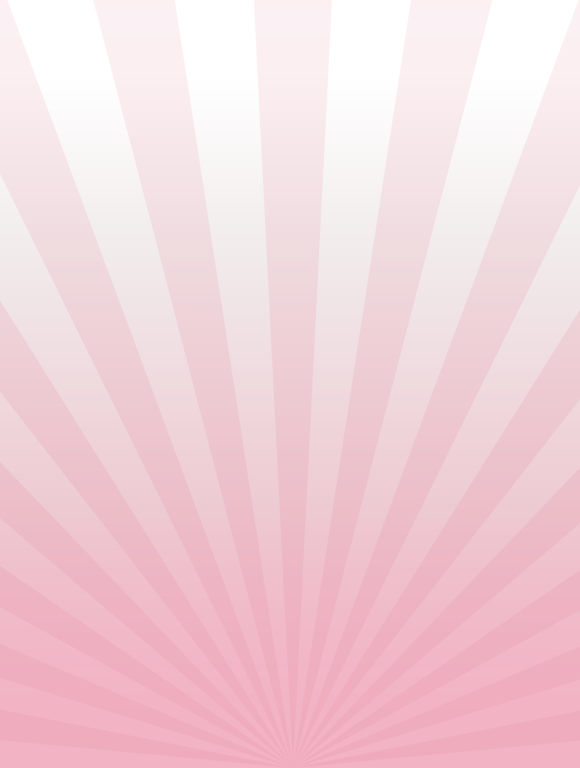
A Shadertoy shader for this background:

```glsl
// Pale sunburst fanning up from the middle of the bottom edge.
// A vertical rose-to-white gradient is tinted by alternate rays, which are
// equal angular wedges softened by their distance to the nearest edge.

// Linear ramp from 0 at lo to 1 at hi
float ramp(float lo, float hi, float x) {
    return clamp((x - lo) / (hi - lo), 0.0, 1.0);
}

// Background colour at a height from 0 (bottom) to 1 (top)
vec3 skyGradient(float height) {
    float lowBlend = ramp(0.0, 0.333, height);
    vec3 sky = mix(vec3(0.95, 0.70, 0.77), vec3(0.93, 0.79, 0.82), lowBlend * lowBlend);
    sky = mix(sky, vec3(0.945, 0.92, 0.92), ramp(0.333, 0.667, height));
    return mix(sky, vec3(1.0), ramp(0.667, 0.9, height));
}

// Coverage of the tinted rays; the central ray is tinted
float rayMask(vec2 p, float pixel) {
    float rayAngle = radians(5.83);
    float rayIndex = atan(p.x, p.y) / rayAngle;
    float wave = abs(mod(rayIndex, 2.0) - 1.0) - 0.5;
    float edgeDistance = wave * rayAngle * length(p);
    return smoothstep(-0.7 * pixel, 0.7 * pixel, edgeDistance);
}

void mainImage(out vec4 fragColor, in vec2 fragCoord) {
    float height = fragCoord.y / iResolution.y;
    vec2 fromHub = (fragCoord - vec2(0.505 * iResolution.x, 0.0)) / iResolution.y;

    // The tint grows stronger towards the bottom
    float tint = mix(0.35, 0.15, height) * rayMask(fromHub, 1.0 / iResolution.y);
    vec3 color = mix(skyGradient(height), vec3(0.91, 0.62, 0.69), tint);

    fragColor = vec4(color, 1.0);
}
```
